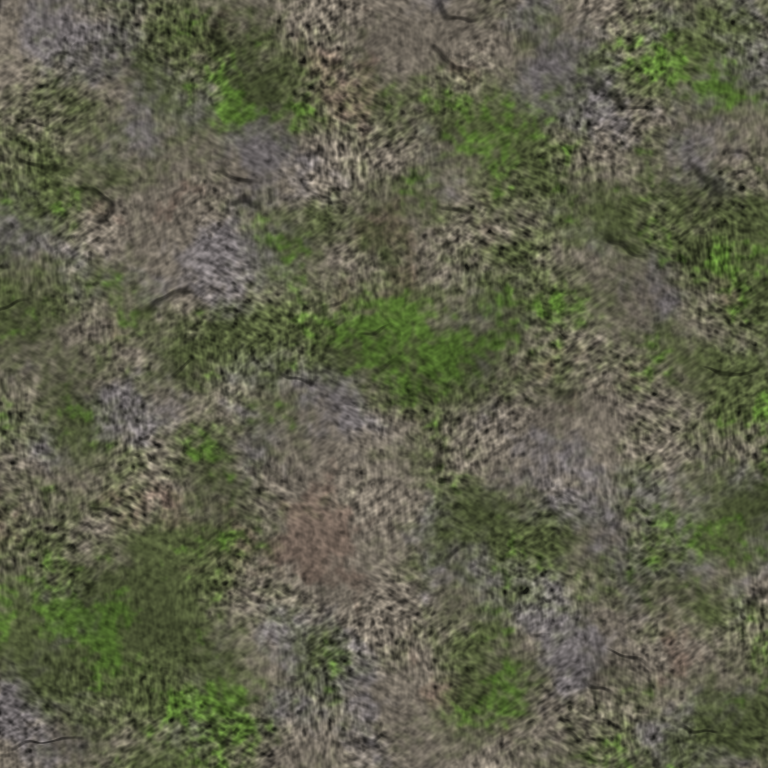
Reproduce this texture procedurally as a Shadertoy shader.

```glsl
#define SOIL vec3(0.435, 0.407, 0.365)
#define COOL_SOIL vec3(0.415, 0.395, 0.395)
#define RUST_SOIL vec3(0.420, 0.355, 0.315)
#define MOSS vec3(0.285, 0.315, 0.200)
#define LUSH vec3(0.300, 0.400, 0.175)
#define PATCH_SCALE 4.5
#define COVER_BIAS -0.02
#define GRAIN_SCALE 112.0
#define GRAIN_STRETCH 1.7
#define GRAIN_CONTRAST 0.40
#define CRACK_DEPTH 0.45

// Unit gradient for a lattice corner
vec2 cornerGradient(vec2 cell) {
    vec3 h = fract(cell.xyx * vec3(0.1031, 0.1030, 0.0973));
    h += dot(h, h.yzx + 33.33);
    float angle = 6.2832 * fract((h.x + h.y) * h.z);
    return vec2(cos(angle), sin(angle));
}

float gradientNoise(vec2 p) {
    vec2 cell = floor(p), f = p - cell;
    vec2 u = f * f * f * (f * (f * 6.0 - 15.0) + 10.0);
    vec2 e = vec2(1.0, 0.0);
    float a = dot(cornerGradient(cell), f);
    float b = dot(cornerGradient(cell + e.xy), f - e.xy);
    float c = dot(cornerGradient(cell + e.yx), f - e.yx);
    float d = dot(cornerGradient(cell + 1.0), f - 1.0);
    return mix(mix(a, b, u.x), mix(c, d, u.x), u.y);
}

mat2 rotation(float angle) {
    float c = cos(angle), s = sin(angle);
    return mat2(c, s, -s, c);
}

float fbm(vec2 p) {
    float sum = 0.0, amplitude = 1.0;
    for (int i = 0; i < 5; i++) {
        sum += amplitude * gradientNoise(p);
        p = rotation(0.65) * p * 2.03 + 17.3;
        amplitude *= 0.6;
    }
    return sum;
}

// Short strands whose direction changes from place to place
float strands(vec2 uv) {
    float sum = 0.0, power = 0.0;
    for (int i = 0; i < 3; i++) {
        float k = float(i);
        float weight = 0.15 + smoothstep(-0.2, 0.3, gradientNoise(uv * 9.0 + 31.7 * k));
        vec2 q = rotation(0.45 + 1.05 * k) * uv * GRAIN_SCALE + 57.1 * k;
        q.x /= GRAIN_STRETCH;
        float strand = 1.5 * gradientNoise(q) + 1.0 * gradientNoise(q * 1.9 + 11.0);
        sum += weight * strand;
        power += weight * weight;
    }
    return sum * inversesqrt(power);
}

// Sparse, ragged, mostly level dark lines
float cracks(vec2 uv) {
    vec2 q = uv + 0.012 * vec2(gradientNoise(uv * 30.0), gradientNoise(uv * 34.0 + 8.0));
    float line = abs(gradientNoise(q * vec2(7.0, 15.0) + 41.0));
    float place = smoothstep(0.18, 0.42, gradientNoise(uv * 11.0 + 63.0));
    return place * (1.0 - smoothstep(0.01, 0.07, line));
}

void mainImage(out vec4 fragColor, in vec2 fragCoord) {
    vec2 uv = fragCoord / iResolution.y;

    // Moss cover with frayed borders
    vec2 patchUv = uv * vec2(0.85, 1.1) * PATCH_SCALE;
    float fray = gradientNoise(uv * 75.0 + 5.0);
    float field = fbm(patchUv + 3.7) + 0.22 * fray + COVER_BIAS;
    float cover = smoothstep(-0.42, 0.42, field);

    // Colours of soil and moss
    float tint = fbm(uv * 5.0 + 23.0);
    vec3 soil = mix(SOIL, COOL_SOIL, smoothstep(0.0, 0.4, tint));
    soil = mix(soil, RUST_SOIL, 0.7 * smoothstep(0.3, 0.6, -tint));
    float lushness = smoothstep(0.0, 0.45, fbm(uv * 8.0 + 71.0) + 0.3 * fray);
    vec3 moss = mix(MOSS, LUSH, lushness * smoothstep(0.35, 0.9, cover));
    vec3 color = mix(soil, moss, cover);

    // Broad tone, then grain that is rougher in some places
    color *= 1.0 + 0.20 * fbm(uv * 7.0 + 90.0);
    float roughness = 0.65 + 0.8 * smoothstep(-0.3, 0.4, gradientNoise(uv * 8.0 + 47.0));
    float pits = smoothstep(0.15, 0.5, gradientNoise(uv * GRAIN_SCALE * 0.8 + 19.0));
    float grain = strands(uv) - 0.55 * pits + 0.08;
    color *= max(1.0 + GRAIN_CONTRAST * roughness * grain, 0.25);
    color *= 1.0 - CRACK_DEPTH * cracks(uv);

    fragColor = vec4(clamp(color, 0.0, 1.0), 1.0);
}
```
